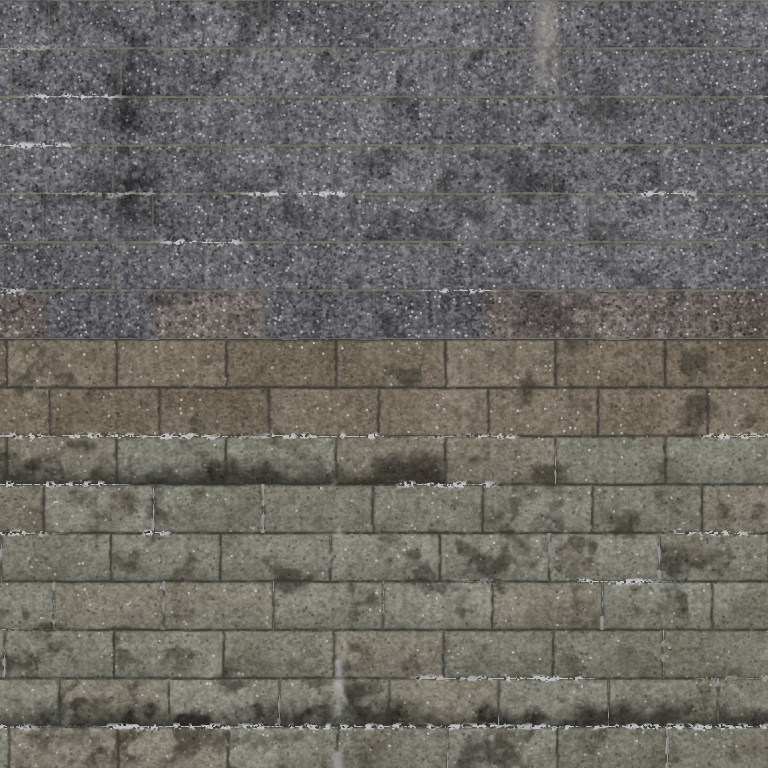
A WebGL 1 fragment shader for this texture:

```glsl
precision highp float;
// Weathered concrete block wall in half bond: grey courses above, brown in
// the middle, olive below. Cellular noise gives the grain, pale aggregate,
// grime and the white salt that gathers along the joints.
uniform vec2 u_resolution;

#define ROWS 15.85
#define COLUMNS 7.0
#define JOINT_HALF 0.0012
#define SALT_REACH 0.0045
#define GRAIN 0.34
#define BLOCK_VARIATION 0.07
#define GREY vec3(0.405, 0.405, 0.420)
#define RUSSET vec3(0.430, 0.400, 0.385)
#define BROWN vec3(0.465, 0.430, 0.375)
#define OLIVE vec3(0.510, 0.510, 0.465)
#define SALT vec3(0.80, 0.80, 0.82)

float hash(vec2 p) {
  return fract(sin(dot(p, vec2(127.1, 311.7))) * 43758.55);
}

// x: blended cell value, y: distance to nearest point, z: its random id
vec3 cells(vec2 p) {
  vec2 base = floor(p);
  float sum = 0.0, weight = 0.0, nearest = 9.0, id = 0.0;
  for (int j = -1; j <= 1; j++) {
    for (int i = -1; i <= 1; i++) {
      vec2 cell = base + vec2(float(i), float(j));
      vec2 point = cell + vec2(hash(cell), hash(cell + 37.3));
      float value = hash(cell + 71.9);
      float d2 = dot(point - p, point - p);
      float w = exp(-6.0 * d2);
      sum += w * value;
      weight += w;
      if (d2 < nearest) { nearest = d2; id = value; }
    }
  }
  return vec3(sum / weight, sqrt(nearest), id);
}

float blotches(vec2 p) {
  return 0.5 * cells(p).x + 0.3 * cells(p * 2.3 + 5.0).x
       + 0.2 * cells(p * 5.1 + 9.0).x;
}

float bell(float x, float center, float width) {
  float d = (x - center) / width;
  return exp(-d * d);
}

void main() {
  vec2 wall = gl_FragCoord.xy / u_resolution;
  wall.y = 1.0 - wall.y;
  float pixel = 1.0 / min(u_resolution.x, u_resolution.y);

  // Shared noise layers
  float broad = blotches(wall * 9.0);
  float patchy = blotches(wall * 27.0 + 40.0);
  vec3 grit = cells(wall * 210.0);
  float fine = cells(wall * 390.0 + 11.0).x;
  float ragged = cells(wall * 120.0 + 3.0).x;

  // Block layout, with slightly uneven joints
  vec2 bent = wall + 0.0022 * (vec2(ragged, patchy) - 0.5);
  float course = bent.y * ROWS;
  float row = floor(course);
  float shift = mix(0.47, 0.06, mod(row, 2.0)) + 0.16 * (hash(vec2(row, 4.0)) - 0.5);
  float along = bent.x * COLUMNS - shift;
  vec2 block = vec2(mod(floor(along), COLUMNS), row);
  vec2 local = vec2(fract(along), fract(course));
  vec2 edge = min(local, 1.0 - local) / vec2(COLUMNS, ROWS);
  float tone = hash(block + 13.0);
  float upper = 1.0 - step(7.0, row);
  float lower = step(9.0, row);

  // Block colour by course
  vec3 color = mix(mix(BROWN, OLIVE, lower), GREY, upper);
  if (row == 6.0) color = mix(GREY, RUSSET, step(0.25, tone));
  color = mix(color, BROWN, lower * 0.65 * smoothstep(0.65, 1.0, tone));
  color += BLOCK_VARIATION * (tone - 0.5) + 0.16 * (broad - 0.5);
  color = mix(color, BROWN, 0.5 * (1.0 - upper) * smoothstep(0.52, 0.7, patchy));

  // Grain and scattered aggregate
  float rough = mix(0.6, 1.0, upper);
  color += GRAIN * rough * (0.5 * (grit.x - 0.5) + 0.5 * (fine - 0.5));
  vec3 stone = cells(wall * 125.0 + 60.0);
  float speck = smoothstep(0.3, 0.12, stone.y) * step(mix(0.92, 0.78, upper), stone.z);
  color = mix(color, SALT, speck * (0.35 + 0.45 * hash(floor(wall * 125.0))));
  float pit = smoothstep(0.35, 0.12, stone.y) * step(stone.z, 0.12);
  color *= 1.0 - 0.35 * pit * rough;

  // Grime, heavier at the foot of two lower courses
  float heavy = step(abs(row - 14.0), 0.5) + step(abs(row - 9.0), 0.5) * step(wall.x, 0.58);
  float foot = smoothstep(0.25, 1.0, local.y + 0.9 * (patchy - 0.5));
  color *= 1.0 - (0.12 + 0.38 * heavy) * foot * lower;
  color *= 1.0 - 0.32 * smoothstep(0.52, 0.72, 0.5 * broad + 0.5 * patchy);
  float darkRun = bell(wall.x, 0.165, 0.022) * bell(wall.y, 0.19, 0.1);
  color *= 1.0 - 0.55 * darkRun * smoothstep(0.25, 0.65, patchy);
  float paleRun = bell(wall.x, 0.71, 0.017) * smoothstep(0.135, 0.08, wall.y);
  color = mix(color, vec3(0.66, 0.64, 0.61), 0.65 * paleRun * smoothstep(0.2, 0.6, patchy));

  // Mortar: pale and faint above, dark below
  vec2 line = smoothstep(JOINT_HALF + pixel, JOINT_HALF - 0.5 * pixel, edge);
  float joint = max(line.x * mix(0.75, 0.55, upper), line.y * 0.85);
  vec3 mortar = mix(vec3(0.23, 0.23, 0.21), vec3(0.48, 0.47, 0.42), upper);
  color *= 1.0 - 0.18 * smoothstep(0.005, 0.0, min(edge.x, edge.y));
  color = mix(color, mortar, joint * (0.55 + 0.45 * smoothstep(0.3, 0.55, ragged)));

  // Salt crust on bed joints, a few head joints and one long run
  float bed = floor(course + 0.5);
  float crust = cells(vec2(wall.x * 9.0, bed * 7.3)).x + 0.05 * lower;
  crust += 0.5 * step(abs(bed - 15.0), 0.1) + 0.5 * step(abs(bed - 9.0), 0.1) * step(wall.x, 0.5);
  crust = smoothstep(0.58, 0.78, crust) * (1.0 - step(abs(bed - 7.5), 0.6)) * step(0.5, bed);
  float reach = SALT_REACH * (0.25 + 1.2 * smoothstep(0.35, 0.75, ragged));
  float salt = crust * smoothstep(reach, 0.2 * reach, edge.y) * smoothstep(0.15, 0.55, fine);
  float head = step(0.72, hash(vec2(floor(along + 0.5), row + 50.0))) * lower;
  salt = max(salt, 0.7 * head * smoothstep(0.7 * reach, 0.0, edge.x) * smoothstep(0.3, 0.6, patchy));
  float run = bell(wall.x, 0.44, 0.007) * smoothstep(0.58, 0.65, wall.y);
  salt = max(salt, 0.65 * run * smoothstep(0.42, 0.65, patchy));
  color = mix(color, SALT, 0.9 * salt);

  gl_FragColor = vec4(clamp(color, 0.0, 1.0), 1.0);
}
```
